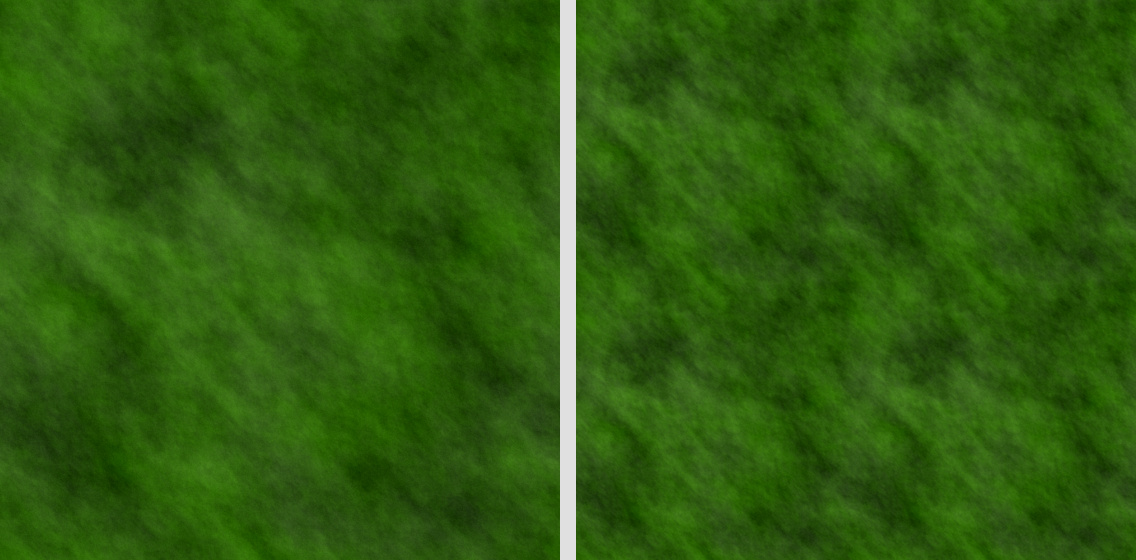
Left: one tile. Right: repeated 2 by 2.
Give the GLSL for this texture, as a Shadertoy shader.

```glsl
// Mossy green clouds with soft diagonal streaks and a faint fine grain.
// Two layered noises on a diagonal lattice drive the brightness and the
// greyness of the green; the lattice wraps on the unit square, so it tiles.

float hash(ivec2 cell, int seed) {
    uint h = uint(cell.x) * 1597334677u ^ uint(cell.y) * 3812015801u ^ uint(seed) * 2798796415u;
    h = (h ^ (h >> 16)) * 2146121005u;
    h = (h ^ (h >> 15)) * 2221713035u;
    return float((h ^ (h >> 16)) >> 8) / 16777216.0;
}

// Canvas steps of one move the lattice by (cells.x, +-cells.y): fold both away.
float corner(ivec2 cell, ivec2 cells, int seed) {
    int turns = cell.x / cells.x;
    cell -= turns * cells;
    cell.y = (cell.y + 16 * cells.y) % (2 * cells.y);
    return hash(cell, seed);
}

// Smooth value noise, centred on zero, with axes along the two diagonals.
float diagonalNoise(vec2 uv, ivec2 cells, int seed) {
    vec2 p = vec2(uv.x + uv.y, uv.x - uv.y) * vec2(cells) + 0.37 * float(seed);
    ivec2 cell = ivec2(floor(p));
    vec2 f = fract(p);
    f = f * f * f * (f * (f * 6.0 - 15.0) + 10.0);
    float low = mix(corner(cell, cells, seed), corner(cell + ivec2(1, 0), cells, seed), f.x);
    float high = mix(corner(cell + ivec2(0, 1), cells, seed), corner(cell + ivec2(1, 1), cells, seed), f.x);
    return mix(low, high, f.y) - 0.5;
}

// Octaves of noise, each twice as fine as the one before.
float clouds(vec2 uv, int seed) {
    float sum = 0.0, weight = 1.0;
    ivec2 cells = ivec2(5, 3);
    for (int octave = 0; octave < 7; octave++) {
        sum += weight * diagonalNoise(uv, cells, seed + octave);
        weight *= 0.73;
        cells *= 2;
    }
    return sum;
}

void mainImage(out vec4 fragColor, in vec2 fragCoord) {
    vec2 uv = fragCoord / iResolution.xy;

    float grain = diagonalNoise(uv, ivec2(340), 3);
    float light = 0.152 * clouds(uv, 1) + 0.035 * grain;
    float greyness = clouds(uv, 21);

    // Brightness shifts all channels; greyness lifts red and blue only.
    vec3 green = vec3(0.17, 0.348, 0.046);
    vec3 color = green + light * vec3(0.62, 1.0, 0.3);
    color += greyness * vec3(0.04, 0.0, 0.07);

    fragColor = vec4(clamp(color, 0.0, 1.0), 1.0);
}
```
